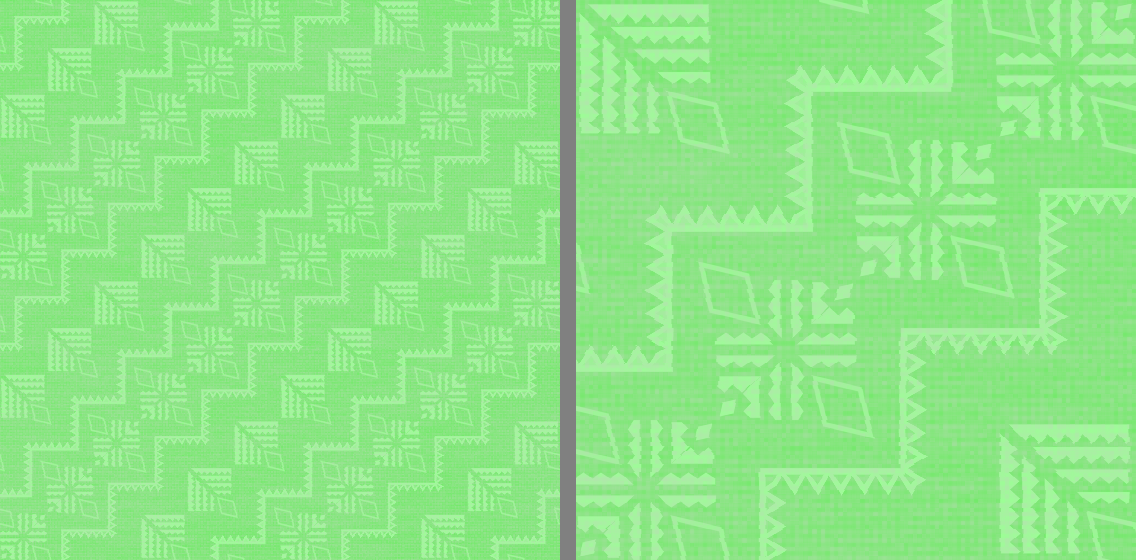
Left: the whole. Right: its middle third, enlarged.
This pattern is drawn by a WebGL 2 fragment shader. Its source:

```glsl
#version 300 es
precision highp float;
// Tone-on-tone green woven cloth: toothed staircases, combed leaves and diamond crosses on a diagonal.

uniform vec2 u_resolution;
out vec4 outColor;

const float CLOTH = 768.0;  // canvas width in thread units; the motifs repeat every 384

float hash(vec2 p) {
  vec3 h = fract(p.xyx * vec3(0.1031, 0.1030, 0.0973));
  h += dot(h, h.yzx + 33.33);
  return fract((h.x + h.y) * h.z);
}

// Value noise on a grid of whole cells that wraps at the canvas edge
float wrapNoise(vec2 uv, vec2 cells) {
  vec2 p = uv * cells, i = floor(p), f = fract(p);
  f = f * f * (3.0 - 2.0 * f);
  vec2 lo = mod(i, cells), hi = mod(i + 1.0, cells);
  return mix(mix(hash(lo), hash(vec2(hi.x, lo.y)), f.x),
             mix(hash(vec2(lo.x, hi.y)), hash(hi), f.x), f.y);
}

float fill(float d) {
  float soft = 0.7 * CLOTH / min(u_resolution.x, u_resolution.y);
  return 1.0 - smoothstep(-soft, soft, d);
}

// Triangle wave, zero at whole numbers and one halfway between
float tooth(float x) { return 1.0 - abs(fract(x) * 2.0 - 1.0); }

// Folds the cloth onto one motif; copies step by (64, -64) and by (384, 0)
vec2 fold(vec2 p, vec2 centre) {
  vec2 q = p - centre;
  float u = mod(q.x + q.y + 192.0, 384.0) - 192.0;
  float v = mod(q.x - q.y + 64.0, 128.0) - 64.0;
  return 0.5 * vec2(u + v, u - v);
}

// Bar with one straight and one toothed side
float bar(float along, float across, float width, float from, float to) {
  float side = max(-across, across - width * (0.5 + 0.5 * tooth(along / 8.0)));
  return fill(max(side, max(from - along, along - to)));
}

// Thin outlined rhombus lying on the main diagonal
float diamond(vec2 q, float centre) {
  float a = (q.x + q.y) * 0.5 - centre, b = (q.x - q.y) * 0.5;
  return 0.85 * fill(abs(abs(a) / 13.0 + abs(b) / 8.0 - 1.0) * 9.6 - 1.1);
}

// Staircase with a solid outer edge and teeth on the inner side, each tooth holding a dark notch
float staircase(vec2 q, float notch) {
  vec2 a = q - vec2(52.0, -10.0), b = a + vec2(64.0, -64.0);
  vec2 r = min(a.x, a.y) > min(b.x, b.y) ? a : b;
  float depth = min(r.x, r.y);
  float t = tooth(max(r.x, r.y) * 6.0 / 64.0);
  float light = fill(max(-depth, depth - 3.5 - 9.0 * t));
  float shade = fill(max(3.0 - depth, depth - 7.5 * t));
  return light * (1.0 - notch * shade);
}

// Leaf of four nested combs around a bare midrib, with a diamond at its tip
float leaf(vec2 q) {
  float along = max(q.x, q.y), across = min(q.x, q.y), light = diamond(q, 56.0);
  for (int i = 0; i < 4; i++) {
    float n = float(i);
    light = max(light, bar(along, across - 2.0 - 10.3 * n, 9.0 - 1.2 * n, across + 4.0, 61.0));
  }
  return light;
}

// Cross of paired bars, with diamonds and hooks in opposite corners
float crossMotif(vec2 q) {
  vec2 h = abs(q);
  float along = max(h.x, h.y), across = min(h.x, h.y);
  float light = bar(along, across - 2.5, 5.5, across + 3.0, 32.0);
  if (q.x * q.y > 0.0) return max(light, diamond(h, 26.0));
  float hook = bar(along, across - 12.0, 7.5, across, 31.0);
  float bud = fill(abs(h.x + h.y - 53.0) * 0.45 + abs(h.x - h.y) * 0.7 - 3.5);
  return max(light, max(hook, bud));
}

void main() {
  vec2 uv = gl_FragCoord.xy / u_resolution;
  vec2 p = vec2(uv.x, 1.0 - uv.y) * CLOTH;

  // Each weft row shifts a little, making the woven edges ragged
  p.x += 1.2 * (hash(vec2(floor(p.y * 0.5), 7.0)) - 0.5);

  // Pale motifs
  vec2 q = fold(p, vec2(288.0, 96.0));
  float light = max(staircase(q, 0.75), staircase(-q, 0.25));
  light = max(light, crossMotif(q));
  light = max(light, leaf(fold(p, vec2(36.0, 162.0)) + vec2(36.0, 34.0)));

  // Thread grain, single specks, weft streaks and soft blotches
  float weave = 0.6 * sin(uv.y * 6.2832 * 192.0) + 0.4 * sin(uv.x * 6.2832 * 192.0);
  float speck = hash(floor(uv * 384.0) + 11.0) - 0.5;
  float streak = wrapNoise(uv, vec2(18.0, 192.0)) - 0.5;
  float blotch = wrapNoise(uv, vec2(5.0, 9.0)) - 0.5;
  float wear = 0.48 + 0.21 * weave + 0.36 * speck + 0.28 * streak + 0.2 * blotch;
  wear = clamp(wear, 0.0, 1.0);

  // Worn threads are greyer, fresh ones more saturated
  vec3 ground = mix(vec3(0.455, 0.915, 0.42), vec3(0.63, 0.88, 0.61), wear);
  vec3 pale = mix(vec3(0.61, 0.995, 0.585), vec3(0.695, 0.9, 0.675), wear);
  outColor = vec4(mix(ground, pale, light), 1.0);
}
```
